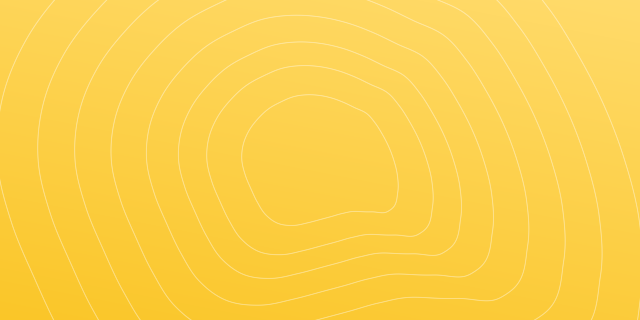
A Shadertoy shader for this background:

```glsl
// Warm yellow gradient with thin, pale contour rings around the centre.
// One rounded outline, a smooth periodic polar radius, is scaled to form every
// ring; lines are drawn from the approximate distance to each scaled outline.

const vec3 LOW_COLOR = vec3(0.980, 0.775, 0.155);   // lower left
const vec3 HIGH_COLOR = vec3(1.000, 0.857, 0.420);  // upper right
const vec2 GRADIENT_SLOPE = vec2(0.14, 0.72);
const vec3 LINE_COLOR = vec3(1.0);
const float LINE_OPACITY = 0.36;
const float LINE_WIDTH = 0.0035;                    // in canvas heights

const float TAU = 6.2831853;
const float RADIUS_UNIT = 1.0 / 384.0;              // outline radii to canvas heights
const float CORNER_ANGLE = -0.69;
const float CORNER_SPREAD = 0.06;
const float CORNER_BULGE = 2.5;

const int RING_COUNT = 8;
const float RING_SCALE[RING_COUNT] = float[RING_COUNT](
    1.0, 1.447, 1.809, 2.218, 2.670, 3.134, 3.606, 4.130);

// Outline radius at equal angle steps, counterclockwise from the right
const int KNOT_COUNT = 32;
const float KNOT_RADIUS[KNOT_COUNT] = float[KNOT_COUNT](
    88.5, 83.9, 80.9, 79.7, 79.0, 75.4, 74.7, 75.6,
    77.4, 79.8, 82.3, 84.0, 87.0, 89.4, 92.2, 94.0,
    93.8, 91.5, 89.8, 90.6, 92.5, 91.3, 85.0, 76.9,
    71.5, 69.2, 69.5, 74.2, 87.8, 104.2, 101.0, 94.7);

float knot(int i) {
    return KNOT_RADIUS[(i + KNOT_COUNT) % KNOT_COUNT];
}

// Periodic Catmull-Rom radius with a small bulge at the tight corner
float outlineRadius(float angle) {
    float u = fract(angle / TAU) * float(KNOT_COUNT);
    int i = int(u);
    float t = fract(u);
    float a = knot(i - 1), b = knot(i), c = knot(i + 1), d = knot(i + 2);
    float spline = b + 0.5 * t * (c - a + t * (2.0 * a - 5.0 * b + 4.0 * c - d
                 + t * (3.0 * (b - c) + d - a)));
    float offset = (angle - CORNER_ANGLE) / CORNER_SPREAD;
    return (spline + CORNER_BULGE * exp(-offset * offset)) * RADIUS_UNIT;
}

// Scale of the outline that passes through p
float outlineScale(vec2 p) {
    float angle = atan(p.y, p.x + (p == vec2(0.0) ? 1e-5 : 0.0));
    return length(p) / outlineRadius(angle);
}

void mainImage(out vec4 fragColor, in vec2 fragCoord) {
    vec2 p = (fragCoord - 0.5 * iResolution.xy) / iResolution.y;
    float pixel = 1.0 / iResolution.y;

    // Background gradient
    float blend = clamp(0.5 + dot(p, GRADIENT_SLOPE), 0.0, 1.0);
    vec3 color = mix(LOW_COLOR, HIGH_COLOR, blend);

    // Scale field and its gradient by central differences
    float scale = outlineScale(p);
    vec2 e = vec2(0.5 * pixel, 0.0);
    vec2 slope = vec2(outlineScale(p + e.xy) - outlineScale(p - e.xy),
                      outlineScale(p + e.yx) - outlineScale(p - e.yx)) / pixel;
    float steepness = max(length(slope), 0.001);

    // Contour rings
    float nearest = 1e3;
    for (int i = 0; i < RING_COUNT; i++) {
        nearest = min(nearest, abs(scale - RING_SCALE[i]) / steepness);
    }
    float halfWidth = 0.5 * LINE_WIDTH;
    float line = 1.0 - smoothstep(halfWidth - 0.5 * pixel, halfWidth + 0.5 * pixel, nearest);
    color = mix(color, LINE_COLOR, LINE_OPACITY * line);

    fragColor = vec4(color, 1.0);
}
```
